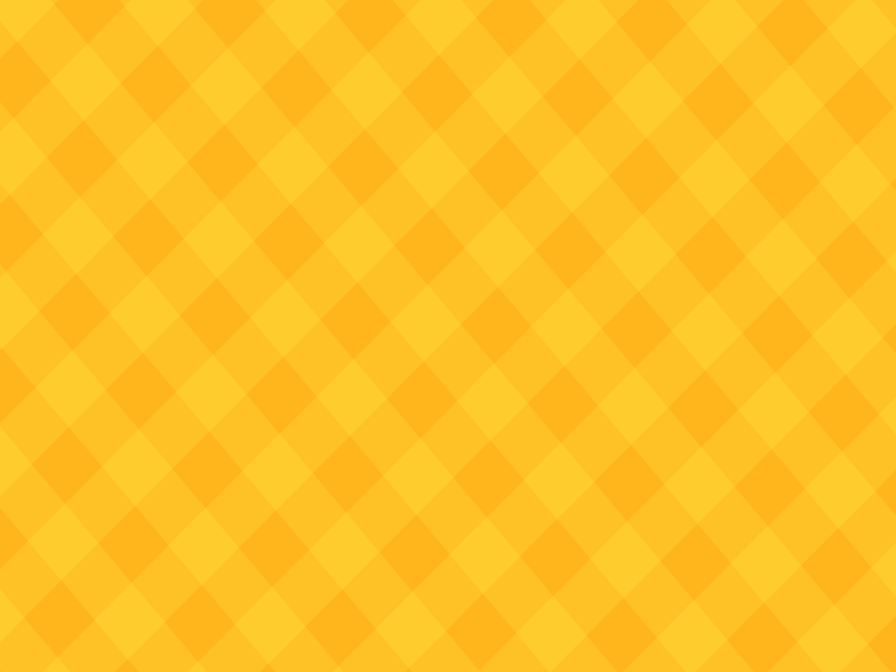
A WebGL 2 fragment shader for this pattern:

```glsl
#version 300 es
precision highp float;
// Diagonal two-way gingham check in three warm yellows, slightly skewed.

// Lattice in units of the canvas height
#define CENTRE vec2(0.6337, 0.5191)      // middle of one light check
#define STEP_DOWN vec2(0.0990, -0.1174)  // repeat towards lower right
#define STEP_UP vec2(0.1102, 0.1108)     // repeat towards upper right
#define BAND_SHARE 0.5                   // light band width within a repeat
#define EDGE_SOFTNESS 0.7                // edge blend, in pixel footprints

#define LIGHT_YELLOW vec3(1.00, 0.80, 0.18)
#define MID_YELLOW vec3(1.00, 0.76, 0.15)
#define DARK_YELLOW vec3(1.00, 0.71, 0.11)

uniform vec2 u_resolution;
out vec4 fragColor;

// Coverage of the light band along each lattice axis
vec2 lightBands(vec2 cell) {
    vec2 fromBand = abs(fract(cell + 0.5) - 0.5) - 0.5 * BAND_SHARE;
    vec2 blur = EDGE_SOFTNESS * fwidth(cell);
    return 1.0 - smoothstep(-blur, blur, fromBand);
}

void main() {
    vec2 p = gl_FragCoord.xy / u_resolution.y;

    // Skewed lattice coordinates: one unit per repeat
    vec2 cell = inverse(mat2(STEP_DOWN, STEP_UP)) * (p - CENTRE);
    vec2 band = lightBands(cell);

    // Two crossing bands give light, one gives mid, none gives dark
    vec3 offBand = mix(DARK_YELLOW, MID_YELLOW, band.x);
    vec3 onBand = mix(MID_YELLOW, LIGHT_YELLOW, band.x);
    fragColor = vec4(mix(offBand, onBand, band.y), 1.0);
}
```
